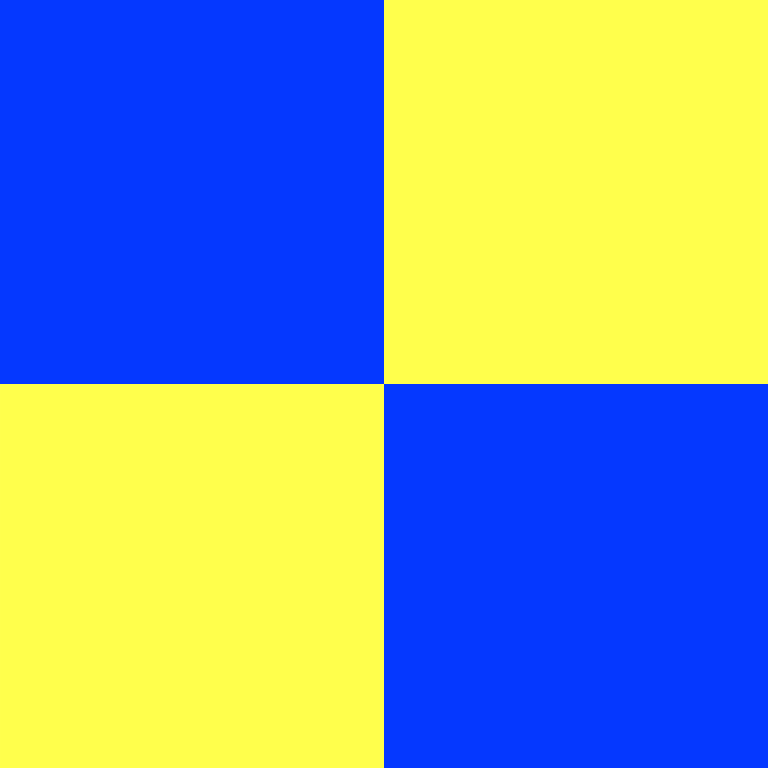
Give the GLSL for this pattern, as a Shadertoy shader.

```glsl
// A two-by-two checkerboard of flat yellow and blue squares.
// Each axis gives a smoothed square wave of +1 and -1; the sign of
// their product picks the colour of the cell.

const vec2 CELLS = vec2(2.0);
const vec3 YELLOW = vec3(1.0, 1.0, 0.30);
const vec3 BLUE = vec3(0.02, 0.22, 1.0);

// Signed distance to the nearest cell edge, positive in even cells
vec2 edgeDistance(vec2 p) {
    return 0.5 - abs(mod(p + 0.5, 2.0) - 1.0);
}

// Checker coverage from 0 (odd cells) to 1 (even cells)
float checker(vec2 p, vec2 halfPixel) {
    vec2 wave = clamp(edgeDistance(p) / halfPixel, -1.0, 1.0);
    return 0.5 + 0.5 * wave.x * wave.y;
}

void mainImage(out vec4 fragColor, in vec2 fragCoord) {
    // Position and half a pixel, both in cell units
    vec2 p = fragCoord / iResolution.xy * CELLS;
    vec2 halfPixel = 0.5 * CELLS / iResolution.xy;

    fragColor = vec4(mix(BLUE, YELLOW, checker(p, halfPixel)), 1.0);
}
```
